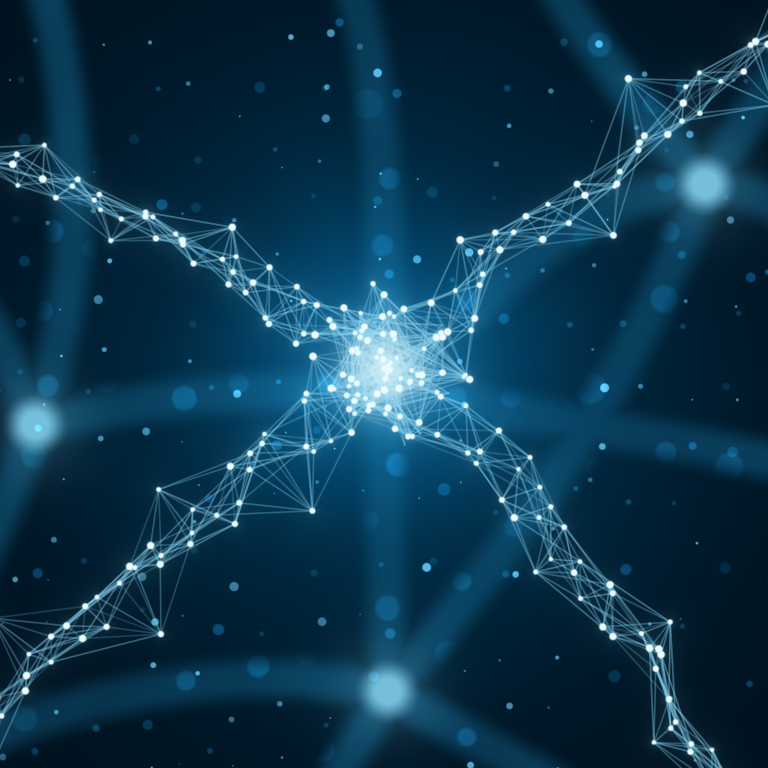
This background is drawn by a WebGL 2 fragment shader. Its source:

```glsl
#version 300 es
precision highp float;

uniform vec2 u_resolution;
out vec4 outColor;

// Palette
const vec3 NIGHT = vec3(0.0, 0.065, 0.115);
const vec3 DEEP_BLUE = vec3(0.0, 0.215, 0.335);
const vec3 TUBE_BLUE = vec3(0.055, 0.32, 0.46);
const vec3 HUB_BLUE = vec3(0.46, 0.75, 0.86);
const vec3 LINK_BLUE = vec3(0.50, 0.80, 0.92);
const vec3 NODE_WHITE = vec3(0.92, 0.99, 1.0);

// Layout
const vec2 CORE = vec2(0.50, 0.52);
const vec2 HUB_RIGHT = vec2(0.918, 0.760);
const vec2 HUB_LEFT = vec2(0.046, 0.447);
const vec2 HUB_LOW = vec2(0.505, 0.100);
const vec2 ARM_BEND[4] = vec2[4](vec2(0.27, 0.71), vec2(0.765, 0.76), vec2(0.24, 0.30), vec2(0.79, 0.27));
const vec2 ARM_END[4] = vec2[4](vec2(-0.02, 0.79), vec2(1.03, 0.975), vec2(-0.02, 0.075), vec2(0.935, -0.02));
const float SPUR_REACH[4] = float[4](0.052, 0.078, 0.088, 0.055);
const int LINK_STEPS[5] = int[5](1, 2, 3, 5, 7);
const int CLUSTER = 4;
const int NODES = 46;
const float CLUSTER_RADIUS = 0.115;
const float NODE_RADIUS = 0.0045;
const float LINK_WIDTH = 0.0007;
const float CULL_RADIUS = 0.19;

vec2 hash2(vec2 p) {
    vec3 q = fract(p.xyx * vec3(0.1031, 0.1030, 0.0973));
    q += dot(q, q.yzx + 33.33);
    return fract((q.xx + q.yz) * q.zy);
}

float corner(vec2 cell, vec2 f, vec2 o) {
    return dot(hash2(cell + o + 71.0) * 2.0 - 1.0, f - o);
}

float gradientNoise(vec2 p) {
    vec2 c = floor(p), f = fract(p), u = f * f * (3.0 - 2.0 * f);
    return mix(mix(corner(c, f, vec2(0, 0)), corner(c, f, vec2(1, 0)), u.x),
               mix(corner(c, f, vec2(0, 1)), corner(c, f, vec2(1, 1)), u.x), u.y);
}

float segmentDistance(vec2 p, vec2 a, vec2 b) {
    vec2 ab = b - a;
    return length(p - a - ab * clamp(dot(p - a, ab) / max(dot(ab, ab), 1e-6), 0.0, 1.0));
}

vec2 bezier(vec2 a, vec2 b, vec2 c, float t) {
    return mix(mix(a, b, t), mix(b, c, t), t);
}

// Out-of-focus strand along a curve
float tube(vec2 p, vec2 a, vec2 b, vec2 c) {
    float d = 1.0;
    vec2 last = a;
    for (int i = 1; i <= 8; i++) {
        vec2 next = bezier(a, b, c, float(i) / 8.0);
        d = min(d, segmentDistance(p, last, next));
        last = next;
    }
    return 1.0 - smoothstep(0.006, 0.042, d);
}

float hub(vec2 p, vec2 center) {
    float d = length(p - center);
    return 0.85 * (1.0 - smoothstep(0.010, 0.046, d)) + 0.22 * exp(-d * d * 240.0);
}

// One random disc per grid cell
float discs(vec2 p, float scale, float rMin, float rMax, float density, float blur) {
    vec2 cell = floor(p * scale);
    vec2 place = hash2(cell + scale), kind = hash2(cell + scale * 3.7);
    float d = length(fract(p * scale) - mix(vec2(0.25), vec2(0.75), place)) / scale;
    float r = mix(rMin, rMax, kind.x * kind.x);
    float shown = step(kind.y, density) * mix(0.35, 1.0, place.x);
    return shown * (1.0 - smoothstep(r - blur, r + blur, d));
}

// Node i of an arm, or of the central cluster
vec2 nodeAt(int arm, int i) {
    vec2 h = hash2(vec2(float(i) + 3.0, float(arm) * 17.0 + 5.0));
    if (arm == CLUSTER) {
        float angle = 6.2832 * h.x;
        return CORE + CLUSTER_RADIUS * pow(h.y, 0.75) * vec2(cos(angle), sin(angle));
    }
    float t = pow(float(i) / float(NODES), 1.1) + 0.045 * (h.x - 0.5);
    vec2 bend = ARM_BEND[arm], end = ARM_END[arm];
    vec2 along = normalize(mix(bend - CORE, end - bend, t));
    float offset = (2.0 * h.y - 1.0) * mix(0.046, 0.022, smoothstep(0.1, 0.6, t));
    if (i % 9 == 5) offset = SPUR_REACH[arm] * (i % 2 == 0 ? 1.0 : -1.0) * mix(0.75, 1.0, h.y);
    return bezier(CORE, bend, end, t) + offset * vec2(-along.y, along.x);
}

void main() {
    float px = 1.0 / min(u_resolution.x, u_resolution.y);
    vec2 p = (gl_FragCoord.xy - 0.5 * u_resolution) * px + 0.5;
    float r2 = dot(p - CORE, p - CORE);

    // Backdrop
    float mist = gradientNoise(p * 4.0) + 0.5 * gradientNoise(p * 9.0);
    vec3 color = mix(NIGHT, DEEP_BLUE, exp(-r2 * 6.5) * (1.0 + 0.2 * mist));

    // Blurred strands and hubs
    float strands = tube(p, vec2(0.055, 1.03), vec2(0.14, 0.70), HUB_LEFT);
    strands = max(strands, tube(p, vec2(0.455, 1.03), vec2(0.51, 0.87), CORE));
    strands = max(strands, tube(p, CORE, vec2(0.502, 0.31), HUB_LOW));
    strands = max(strands, tube(p, HUB_LEFT, vec2(0.25, 0.50), vec2(0.50, 0.49)));
    strands = max(strands, tube(p, vec2(0.50, 0.49), vec2(0.74, 0.455), vec2(1.03, 0.395)));
    strands = max(strands, tube(p, HUB_RIGHT, vec2(0.80, 0.43), HUB_LOW));
    strands = max(strands, tube(p, HUB_LOW, vec2(0.47, 0.04), vec2(0.43, -0.03)));
    strands = max(strands, tube(p, HUB_RIGHT, vec2(0.80, 0.89), vec2(0.715, 1.03)));
    strands = max(strands, tube(p, HUB_RIGHT, vec2(0.97, 0.84), vec2(1.03, 0.93)));
    strands = max(strands, tube(p, HUB_RIGHT, vec2(0.77, 0.75), vec2(0.62, 0.60)));
    strands = max(strands, tube(p, HUB_RIGHT, vec2(0.98, 0.755), vec2(1.03, 0.72)));
    strands = max(strands, tube(p, HUB_LOW, vec2(0.27, 0.155), vec2(-0.03, 0.035)));
    strands = max(strands, tube(p, HUB_LOW, vec2(0.61, 0.04), vec2(0.72, -0.02)));
    strands = max(strands, tube(p, HUB_LEFT, vec2(0.01, 0.54), vec2(-0.03, 0.60)));
    strands = max(strands, tube(p, HUB_LEFT, vec2(0.01, 0.35), vec2(-0.03, 0.26)));
    color = mix(color, TUBE_BLUE, strands * (0.62 + 0.3 * mist));
    color += TUBE_BLUE * strands * 0.4 * discs(p, 11.0, 0.012, 0.022, 0.8, 0.003);
    color = mix(color, HUB_BLUE, min(hub(p, HUB_RIGHT) + hub(p, HUB_LEFT) + hub(p, HUB_LOW), 1.0));

    // Floating dust
    color += TUBE_BLUE * 0.6 * discs(p, 13.0, 0.003, 0.009, 0.55, 0.0015);
    color += HUB_BLUE * 0.75 * discs(p + 0.37, 17.0, 0.001, 0.006, 0.4, 0.0012);

    // Network of nodes and links
    float links = 0.0, dots = 0.0, glow = 0.0;
    for (int arm = 0; arm <= CLUSTER; arm++) {
        for (int i = 0; i < NODES; i++) {
            vec2 a = nodeAt(arm, i);
            float d = length(p - a);
            if (d > CULL_RADIUS) continue;
            float size = NODE_RADIUS * mix(0.65, 1.15, hash2(vec2(float(i), float(arm) + 40.0)).x);
            dots = max(dots, 1.0 - smoothstep(size - 0.0018, size + 0.0014, d));
            glow += 0.05 * exp(-d * d * 1400.0) + 0.2 * exp(-d * d * 16000.0);
            for (int k = 0; k < 5; k++) {
                float line = segmentDistance(p, a, nodeAt(arm, i + LINK_STEPS[k]));
                float strength = mix(0.25, 0.75, hash2(vec2(float(i), float(k + arm * 7))).y);
                links += strength * (1.0 - smoothstep(0.0, LINK_WIDTH + px, line));
            }
        }
    }
    color += TUBE_BLUE * 0.55 * exp(-r2 * 38.0);
    color = mix(color, LINK_BLUE, 1.0 - exp(-0.85 * links - 0.55 * glow));
    color = mix(color, NODE_WHITE, 0.72 * exp(-r2 * 420.0));
    color = mix(color, NODE_WHITE, dots);
    outColor = vec4(clamp(color, 0.0, 1.0), 1.0);
}
```
